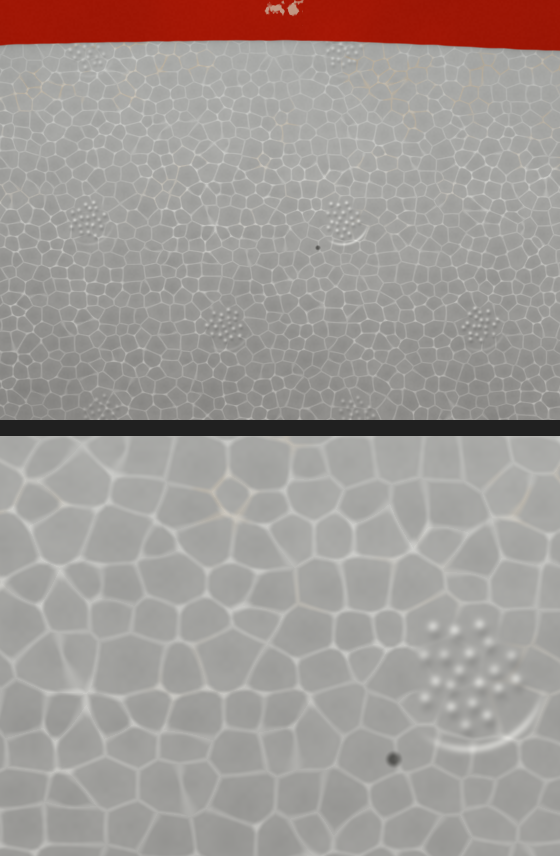
Top: the whole. Bottom: its middle third, enlarged.
A Shadertoy shader for this texture:

```glsl
// Pale foam sheet under a red strip, seen slightly out of focus.
// The beads are a radius-weighted Voronoi pattern with light seams; round
// stamps of small raised pips, scuffs and broad shading lie on top.

vec2 hash22(vec2 p) {
    vec3 q = fract(vec3(p.xyx) * vec3(0.1031, 0.1030, 0.0973));
    q += dot(q, q.yzx + 33.33);
    return fract((q.xx + q.yz) * q.zy);
}

float noise(vec2 p) {
    vec2 i = floor(p), f = fract(p);
    f = f * f * (3.0 - 2.0 * f);
    vec2 e = vec2(0.0, 1.0);
    return mix(mix(hash22(i).x, hash22(i + e.yx).x, f.x),
               mix(hash22(i + e.xy).x, hash22(i + e.yy).x, f.x), f.y);
}

float fbm(vec2 p) {
    return 0.55 * noise(p) + 0.3 * noise(p * 2.1 + 7.3) + 0.15 * noise(p * 4.3 + 3.1);
}

// x: gap to second bead, y: gap to third bead, z: bead random, w: distance
vec4 beads(vec2 p) {
    vec2 cell = floor(p);
    vec3 nearest = vec3(9.0);
    float id = 0.0;
    for (int j = -2; j <= 2; j++)
    for (int i = -2; i <= 2; i++) {
        vec2 g = cell + vec2(i, j);
        vec2 rnd = hash22(g + 40.0);
        float size = hash22(g + 91.0).x;
        vec2 center = g + 0.5 + 0.65 * (rnd - 0.5);
        center.x += 0.5 * mod(g.y, 2.0) - 0.25;
        float d = length(p - center) - 0.28 * size;
        if (d < nearest.x) {
            nearest = vec3(d, nearest.xy);
            id = rnd.y;
        } else if (d < nearest.y) {
            nearest = vec3(nearest.x, d, nearest.y);
        } else {
            nearest.z = min(nearest.z, d);
        }
    }
    return vec4(nearest.yz - nearest.x, id, nearest.x);
}

// x: highlight, y: shadow, z: coverage of one round stamp of pips
vec3 stamp(vec2 q, float seed) {
    float r = length(q);
    if (r > 0.1) return vec3(0.0);
    vec3 s = vec3(0.0, 0.0, 1.0 - smoothstep(0.038, 0.054, r));
    for (int k = 0; k < 20; k++) {
        float n = float(k), a = n * 2.4 + seed;
        vec2 c = 0.0098 * sqrt(n + 0.4) * vec2(cos(a), sin(a));
        c += 0.005 * (hash22(vec2(n, seed)) - 0.5);
        vec2 lit = (q - c) / 0.0043, dark = (q - c + vec2(-0.002, 0.006)) / 0.0055;
        s.x += exp(-dot(lit, lit)) * (0.65 + 0.35 * hash22(vec2(seed, n)).x);
        s.y += exp(-dot(dark, dark));
    }
    // Rim catching light along its lower side
    float rim = (r - 0.062) / 0.0035;
    float side = smoothstep(0.45, 1.0, dot(q / max(r, 0.001), vec2(0.35, -0.94)));
    s.x += exp(-rim * rim) * side * (0.25 + 0.6 * step(2.5, seed) * step(seed, 3.5));
    return s;
}

void mainImage(out vec4 fragColor, in vec2 fragCoord) {
    vec2 p = fragCoord / iResolution.y;
    float mid = p.x - 0.667;

    // Broad light falling from the top, with soft blotches
    float tone = mix(0.55, 0.66, smoothstep(-0.1, 0.8, p.y + 0.12 * p.x - 0.08));
    tone += 0.035 * (fbm(p * 3.5) - 0.5) - 0.035 * mid * mid;

    // Beads and their seams
    vec2 warp = vec2(noise(p * 9.0), noise(p * 9.0 + 20.0)) - 0.5;
    vec4 b = beads((p + 0.012 * warp) * vec2(27.0, 30.0) + 5.0);
    float seam = 1.0 - smoothstep(0.0, 0.19, b.x);
    float joint = 1.0 - smoothstep(0.03, 0.26, b.y);
    float patchy = fbm(p * 7.0 + 11.0);
    float relief = mix(1.0, 0.6, smoothstep(0.5, 0.9, p.y)) * (0.65 + 0.7 * patchy);
    float detail = 0.062 * seam + 0.075 * joint * smoothstep(0.3, 0.7, noise(p * 22.0));
    detail += 0.022 * (b.z - 0.5) + 0.02 * smoothstep(-0.2, 0.4, b.w) - 0.014;

    // Stamps in staggered rows
    vec3 s = vec3(0.0);
    for (int i = 0; i < 8; i++) {
        int row = i / 2;
        float y = vec4(0.88, 0.48, 0.228, 0.015)[row];
        float x = 0.21 + 0.606 * float(i % 2) + (row == 2 ? 0.325 : 0.03 * float(row == 3));
        s += stamp(p - vec2(x, y), float(i)) * (row == 0 || row == 3 ? 0.65 : 1.0);
    }
    tone += detail * relief * (1.0 - 0.8 * s.z) + 0.2 * s.x - 0.07 * s.y;

    vec3 foam = tone * mix(vec3(1.008, 1.0, 0.98), vec3(0.995, 1.003, 0.99), p.y);
    // Warm dirt in some seams, mostly high up
    float dirt = seam * smoothstep(0.56, 0.75, fbm(p * 13.0 + 31.0)) * smoothstep(0.35, 0.9, p.y);
    foam += dirt * vec3(0.01, -0.03, -0.08);
    foam -= 0.3 * (1.0 - smoothstep(0.002, 0.008, length(p - vec2(0.757, 0.41))));

    // Red strip with a bowed lower edge and pale scuffs
    float edge = 0.904 - 0.025 * mid * mid - 0.014 * smoothstep(0.0, 0.667, mid) + 0.002 * (noise(p.xx * 25.0) - 0.5);
    vec3 red = vec3(0.61, 0.085, 0.02) * (0.96 + 0.1 * fbm(p * 4.0) + 0.05 * exp(-6.0 * mid * mid));
    vec2 spot = (p - vec2(0.685, 0.968)) / vec2(0.06, 0.045);
    float scuff = smoothstep(0.57, 0.72, fbm(p * vec2(50.0, 42.0)) + 0.16 - 0.3 * dot(spot, spot));
    red = mix(red, vec3(0.78, 0.68, 0.6), 0.85 * scuff);

    foam *= 1.0 - 0.14 * exp(-abs(edge - p.y) / 0.005);
    vec3 color = mix(foam, red, smoothstep(-0.0025, 0.0025, p.y - edge));
    color += 0.012 * (noise(p * 210.0) - 0.5);
    fragColor = vec4(color, 1.0);
}
```
